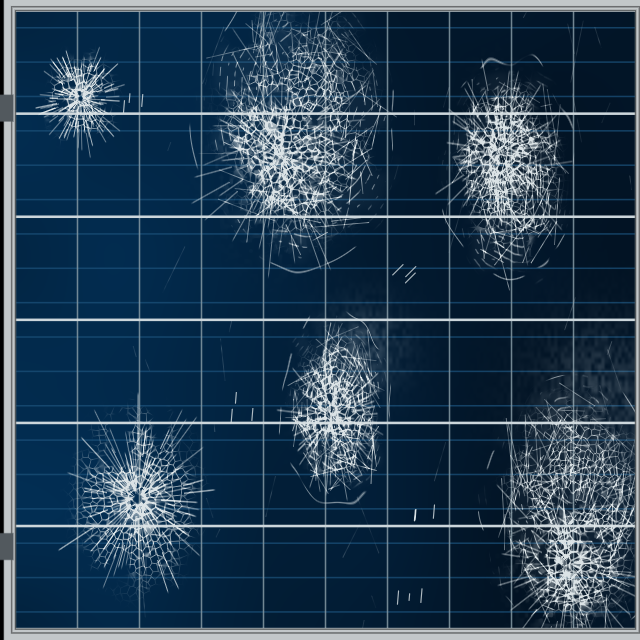
Write a WebGL 2 fragment shader that draws this texture.

```glsl
#version 300 es
precision highp float;
// A shattered solar panel: blue cells, busbars and a pale frame, under six impacts.
// Each impact sums Voronoi shards, radial splinters, broken rings and strands
// inside a noisy ellipse; loose scratches and glints are scattered by hash.
#define STRANDS 85
#define SCRATCHES 60
#define SHARD_SCALE 85.0
#define CRACK_WIDTH 0.0007
#define CELLS vec2(10, 6)
#define PANEL_MIN vec2(0.0242, 0.017)
#define PANEL_MAX vec2(0.993, 0.9835)
#define CRACK_COLOR vec3(0.86, 0.89, 0.9)
#define FRAME_COLOR vec3(0.76, 0.78, 0.79)
#define TAU 6.28318

uniform vec2 u_resolution;
out vec4 fragColor;
float pixel;

vec2 hash2(vec2 p) {
  vec3 q = fract(p.xyx * vec3(0.1031, 0.103, 0.0973));
  q += dot(q, q.yzx + 33.33);
  return fract((q.xx + q.yz) * q.zy);
}
float noise(vec2 p) {
  vec2 i = floor(p), f = fract(p);
  f = f * f * (3.0 - 2.0 * f);
  return mix(mix(hash2(i).x, hash2(i + vec2(1, 0)).x, f.x),
             mix(hash2(i + vec2(0, 1)).x, hash2(i + 1.0).x, f.x), f.y);
}
// Smooth coverage of a line at distance d
float stroke(float d, float halfWidth) {
  return clamp((halfWidth - abs(d)) / pixel + 0.5, 0.0, 1.0);
}
// Stroke from -arm to +arm
float strand(vec2 p, vec2 arm, float w) {
  return stroke(length(p - arm * clamp(dot(p, arm) / dot(arm, arm), -1.0, 1.0)), w);
}
float glow(vec2 p, float k) { return exp(-k * dot(p, p)); }
// Approximate distance to the nearest Voronoi border
float shardEdge(vec2 p) {
  float first = 9.0, second = 9.0;
  for (int i = 0; i < 9; i++) {
    vec2 id = floor(p) + vec2(i % 3 - 1, i / 3 - 1);
    float d = length(id + hash2(id) - p);
    second = min(second, max(first, d));
    first = min(first, d);
  }
  return 0.5 * (second - first);
}
// Radial splinters with random angle, start and length
float splinters(vec2 q, float radius, float count, float seed) {
  float turn = atan(q.y, q.x) / TAU * count, d = length(q);
  vec2 h = hash2(vec2(floor(turn) + 100.0, seed));
  float off = (fract(turn) - 0.3 - 0.4 * h.x) * TAU / count * d * radius;
  float start = 0.65 * h.y, end = start + 0.15 + 0.4 * h.x;
  return stroke(off, CRACK_WIDTH) * step(start, d) * smoothstep(end, end - 0.05, d);
}
// One impact: a star of splinters if burst, else a tangled web
float impact(vec2 p, vec2 center, vec2 radius, vec2 hot, bool burst, float seed) {
  vec2 q = (p - center) / radius;
  float d = length(q), small = min(radius.x, radius.y);
  if (d > 1.45) return 0.0;
  float patchy = noise(p * 32.0 + seed * 9.0), grain = noise(p * 130.0 + seed);
  float body = 1.0 - smoothstep(0.65, 1.05, d + 0.5 * (patchy - 0.5));
  float heat = glow(q - hot, 5.0);
  float shard = shardEdge(p * SHARD_SCALE + seed * 17.0) / SHARD_SCALE;
  float sum = stroke(shard, CRACK_WIDTH * (0.6 + heat)) * body
            * smoothstep(0.3, 0.65, patchy + 0.35 * heat) * 0.75;
  sum += splinters(q, small, 47.0, seed) * (burst ? 0.8 : 0.35);
  sum += splinters(q - hot, small, 71.0, seed + 5.0) * 0.5;
  if (burst) {
    sum += 0.9 * glow(q, 22.0) * smoothstep(0.2, 0.6, grain);
    return sum * smoothstep(0.03, 0.08, d);
  }
  // Broken rings and outer rim
  vec2 k = q + hot * 0.7;
  float wobble = 0.6 * noise(vec2(atan(k.y, k.x) * 5.0, seed));
  float ring = (fract(length(k) * 12.0 + wobble) - 0.5) / 12.0 * small;
  sum += stroke(ring, CRACK_WIDTH) * body * smoothstep(0.45, 0.65, grain) * 0.6;
  float rim = (d - 1.12 - 0.2 * (noise(q * 2.5 + seed) - 0.5)) * small;
  sum += stroke(rim, CRACK_WIDTH) * smoothstep(0.5, 0.65, patchy) * 0.6;
  // Strands
  for (int i = 0; i < STRANDS; i++) {
    vec2 h = hash2(vec2(i, seed)), g = hash2(vec2(float(i) + 131.0, seed));
    float angle = h.x * TAU, tilt = angle + 1.57 + (g.x - 0.5) * 2.2;
    vec2 mid = sqrt(h.y) * 0.92 * vec2(cos(angle), sin(angle));
    vec2 arm = mix(0.08, 0.4, g.y * g.y) * vec2(cos(tilt), sin(tilt));
    sum += strand((q - mid) * radius, arm * radius, CRACK_WIDTH)
         * (0.3 + 0.6 * grain) * (0.5 + 0.5 * h.x);
  }
  return sum + heat * smoothstep(0.5, 0.85, grain) * 0.55 + 0.05 * body;
}
void main() {
  vec2 p = gl_FragCoord.xy / u_resolution;
  pixel = 1.0 / min(u_resolution.x, u_resolution.y);
  // Cells and busbars
  vec2 size = (PANEL_MAX - PANEL_MIN) / CELLS, grid = (p - PANEL_MIN) / size;
  vec3 color = mix(vec3(0.008, 0.16, 0.29), vec3(0.008, 0.085, 0.16), smoothstep(0.1, 0.9, p.x));
  color *= 0.82 + 0.25 * noise(p * 5.0) + 0.08 * hash2(floor(grid)).x;
  float bar = (fract(grid.y * 3.0) - 0.5) * size.y / 3.0;
  color = mix(color, vec3(0.1, 0.31, 0.47), 0.75 * stroke(bar, 0.0012));
  vec2 seam = (fract(grid + 0.5) - 0.5) * size;
  color = mix(color, vec3(0.52, 0.6, 0.64), 0.85 * stroke(seam.x, 0.0012));
  color = mix(color, vec3(0.8, 0.84, 0.86), stroke(seam.y, 0.002));
  // Impacts: two bursts, then four webs
  float crack = impact(p, vec2(0.126, 0.846), vec2(0.065, 0.085), vec2(0), true, 2.0)
    + impact(p, vec2(0.215, 0.221), vec2(0.115, 0.165), vec2(0), true, 11.0)
    + impact(p, vec2(0.465, 0.805), vec2(0.14, 0.205), vec2(-0.19, -0.22), false, 5.0)
    + impact(p, vec2(0.797, 0.733), vec2(0.092, 0.158), vec2(-0.17, 0.2), false, 8.0)
    + impact(p, vec2(0.527, 0.362), vec2(0.078, 0.135), vec2(-0.1), false, 14.0)
    + impact(p, vec2(0.897, 0.206), vec2(0.125, 0.195), vec2(-0.05, -0.45), false, 17.0);
  // Faint loose scratches, then brighter glints
  for (int i = 0; i < SCRATCHES; i++) {
    vec2 a = hash2(vec2(i, 61)), h = hash2(vec2(i, 83));
    vec2 arm = vec2(h.x - 0.4, 1) * mix(0.006, 0.05, h.y * h.y);
    crack += strand(p - vec2(0.2 + 0.8 * a.x, a.y), arm, CRACK_WIDTH) * 0.28 * noise(p * 110.0);
  }
  vec2 glint[5] = vec2[5](vec2(0.208, 0.85), vec2(0.632, 0.577), vec2(0.66, 0.2),
    vec2(0.64, 0.065), vec2(0.38, 0.36));
  for (int i = 0; i < 15; i++) {
    vec2 h = hash2(vec2(i, 29)) - 0.5, arm = vec2(i % 5 == 1 ? 0.012 : 0.001, 0.012);
    crack += 0.8 * strand(p - glint[i % 5] - h * 0.04, arm * (0.4 + abs(h.x)), 0.0009);
  }
  // Pale dust
  float dust = glow(p - vec2(0.94, 0.38), 90.0) + glow(p - vec2(0.57, 0.46), 250.0);
  crack += 0.22 * dust * noise(p * vec2(190, 110));
  color = mix(color, CRACK_COLOR, clamp(crack, 0.0, 1.0));
  // Frame, groove and side clamps
  vec2 edge = max(PANEL_MIN - p, p - PANEL_MAX);
  float rimDist = max(edge.x, edge.y);
  vec3 frame = FRAME_COLOR * (1.0 - 0.45 * stroke(rimDist - 0.006, 0.0012));
  color = mix(color, frame, smoothstep(-pixel, pixel, rimDist));
  color *= (1.0 - 0.5 * stroke(rimDist, 0.0012)) * smoothstep(-pixel, pixel, p.x - 0.006);
  float clampY = min(abs(p.y - 0.831), abs(p.y - 0.146));
  float clip = 1.0 - smoothstep(-pixel, pixel, max(clampY - 0.021, p.x - 0.021));
  fragColor = vec4(mix(color, vec3(0.32, 0.35, 0.37), clip), 1);
}
```
